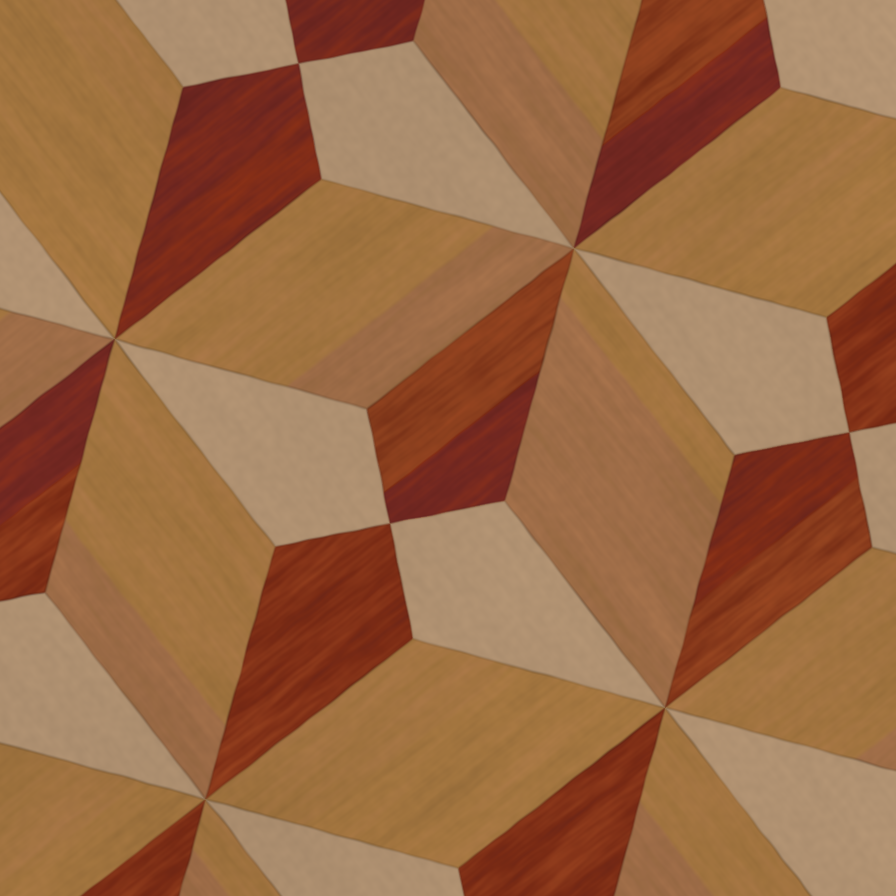
Write a WebGL 2 fragment shader that draws this pattern.

```glsl
#version 300 es
precision highp float;
// Wood marquetry: tilted four-armed stars of tan rhombs, with cream and red kites between them.

uniform vec2 u_resolution;
out vec4 fragColor;

const float CELL = 0.523;                  // star spacing, in canvas heights
const float TILT = 0.1963;                 // lattice rotation, in radians
const vec2 STAR = vec2(0.1276, 0.6211);    // centre of one star
const vec2 RISING = vec2(0.8944, 0.4472);  // grain directions in the cell frame
const vec2 FALLING = vec2(0.4472, -0.8944);

const vec3 HONEY = vec3(0.635, 0.457, 0.245);
const vec3 OAK = vec3(0.608, 0.417, 0.275);
const vec3 CREAM = vec3(0.685, 0.565, 0.440);
const vec3 RUST = vec3(0.540, 0.245, 0.115);
const vec3 BRICK = vec3(0.490, 0.170, 0.080);
const vec3 WINE = vec3(0.450, 0.155, 0.130);

float hash(vec2 p) {
    vec3 v = fract(vec3(p.xyx) * 0.1031);
    v += dot(v, v.yzx + 33.33);
    return fract((v.x + v.y) * v.z);
}

vec2 gradientAt(vec2 cell) {
    float angle = 6.2832 * hash(cell);
    return vec2(cos(angle), sin(angle));
}

float gradientNoise(vec2 p) {
    vec2 i = floor(p), f = p - i;
    vec2 w = f * f * f * (f * (f * 6.0 - 15.0) + 10.0);
    vec2 e = vec2(1.0, 0.0);
    float low = mix(dot(gradientAt(i), f), dot(gradientAt(i + e), f - e), w.x);
    float high = mix(dot(gradientAt(i + e.yx), f - e.yx),
                     dot(gradientAt(i + 1.0), f - 1.0), w.x);
    return mix(low, high, w.y);
}

float acrossGrain(vec2 p, vec2 dir) {
    return dot(p, vec2(-dir.y, dir.x));
}

// Long streaks along the grain, shifted for each piece.
float grain(vec2 p, vec2 dir, float seed) {
    vec2 g = vec2(dot(p, dir), acrossGrain(p, dir)) + seed * vec2(37.0, 19.0);
    return 0.6 * gradientNoise(g * vec2(2.0, 17.0))
         + 0.5 * gradientNoise(g * vec2(5.0, 48.0))
         + 0.35 * gradientNoise(g * vec2(14.0, 110.0));
}

// Tan rhomb: a honey board beside a second, often pinker one; p is centred on the piece.
vec3 tanWood(vec2 p, vec2 dir, vec2 id, float soft) {
    float seed = hash(id + 7.0);
    float split = mix(-0.14, 0.14, hash(id + 21.0));
    float board = smoothstep(-soft, soft, acrossGrain(p, dir) - split);
    float streaks = grain(p, dir, seed);
    float oak = mix(smoothstep(0.35, 0.65, seed), 0.15, board) + 0.6 * streaks;
    return mix(HONEY, OAK, clamp(oak, 0.0, 1.0)) * (1.0 + 0.11 * streaks);
}

// Red kite: an upper and a lower board, from one shared tone to a strong contrast.
vec3 redWood(vec2 c, vec2 id, float soft) {
    float phase = 1.7 - id.y - 1.3 * id.y * id.y;
    float contrast = cos(id.x - phase) * clamp(0.5 * (id.y + 3.0), 0.0, 1.0);
    float mean = max(0.4, 0.48 + 0.2 * (id.y + 1.0) - 0.13 * (id.x - 1.0));
    float height = acrossGrain(c, RISING) - (c.x > 0.0 ? 0.06 : -0.088);
    float upper = smoothstep(-soft, soft, height);
    float streaks = grain(c, RISING, hash(id + 43.0));
    float tone = clamp(mean + contrast * (0.5 - upper), 0.0, 1.0) - 0.5 * streaks;
    vec3 wood = mix(RUST, BRICK, clamp(2.0 * tone, 0.0, 1.0));
    return mix(wood, WINE, clamp(2.0 * tone - 1.0, 0.0, 1.0)) * (1.0 + 0.18 * streaks);
}

vec3 creamWood(vec2 c, vec2 id) {
    float seed = hash(id + 5.0);
    return CREAM * (0.985 + 0.03 * seed + 0.03 * grain(c, FALLING, seed));
}

void main() {
    vec2 uv = gl_FragCoord.xy / u_resolution.y;

    // Lattice coordinates: stars sit at whole numbers; cuts waver slightly.
    vec2 axis = vec2(cos(TILT), sin(TILT));
    vec2 waver = vec2(gradientNoise(uv * 34.0), gradientNoise(uv * 34.0 + 70.0));
    vec2 d = uv - STAR + 0.0012 * waver;
    vec2 q = vec2(dot(d, axis), dot(d, vec2(-axis.y, axis.x))) / CELL;
    vec2 cell = floor(q), nearest = floor(q + 0.5);
    vec2 c = q - cell - 0.5;
    vec2 m = 0.5 - abs(c);
    float soft = (0.8 / u_resolution.y + 0.0007) / CELL;

    // Signed distances to the rhombs on both lattice edges and to the kite cross.
    float flatEdge = (0.5 * m.x - m.y) * 0.8944;
    float tallEdge = (0.5 * m.y - m.x) * 0.8944;
    float kiteCross = min(abs(c.x), abs(c.y)) * sign(c.x * c.y);

    // Pieces.
    vec2 kiteId = floor(q * 2.0);
    vec2 flatId = vec2(cell.x, nearest.y) + 60.0;
    vec2 tallId = vec2(nearest.x, cell.y) + 90.0;
    vec3 color = mix(creamWood(c, kiteId + 40.0), redWood(c, kiteId, soft * 1.5),
                     smoothstep(-soft, soft, kiteCross));
    vec3 flatWood = tanWood(vec2(c.x, q.y - nearest.y), RISING, flatId, soft * 2.0);
    vec3 tallWood = tanWood(vec2(q.x - nearest.x, c.y), FALLING, tallId, soft * 2.0);
    color = mix(color, flatWood, smoothstep(-soft, soft, flatEdge));
    color = mix(color, tallWood, smoothstep(-soft, soft, tallEdge));

    // Thin dark joints, fading in and out.
    float joint = min(abs(flatEdge), abs(tallEdge));
    joint = min(joint, max(abs(kiteCross), max(flatEdge, tallEdge)));
    float depth = 0.11 + 0.12 * gradientNoise(uv * 14.0 + 9.0);
    color *= 1.0 - depth * (1.0 - smoothstep(0.0, 0.0025 + soft, joint));

    // Uneven light and fine mottling.
    color *= 1.0 + 0.05 * gradientNoise(uv * 2.3 + 4.0) + 0.03 * gradientNoise(uv * 95.0);
    fragColor = vec4(color, 1.0);
}
```
